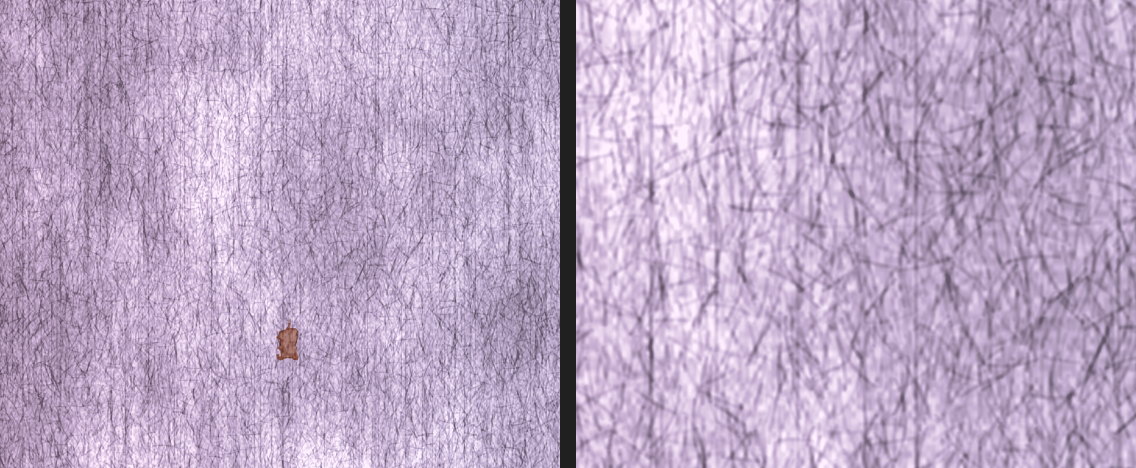
Left, the full canvas; right, a detail of the centre.
Write a WebGL 2 fragment shader that draws this texture.

```glsl
#version 300 es
precision highp float;
// Backlit lilac fibre paper: cloudy pulp, fine upright fibres, hairlines and one brown fleck.

uniform vec2 u_resolution;
out vec4 fragColor;

// Colour ramp, indexed by the red channel of its stops
const vec3 DARK = vec3(0.52, 0.45, 0.55);
const vec3 MID = vec3(0.77, 0.68, 0.82);
const vec3 LIGHT = vec3(0.92, 0.85, 0.94);
const vec3 SIDE_TINT = vec3(-0.012, 0.006, 0.004);

// Tone, in the same units as the ramp
const float BASE_TONE = 0.86;
const float CLOUD_AMOUNT = 0.45;
const float STREAK_AMOUNT = 0.12;
const float GRAIN_AMOUNT = 0.20;
const float FIBRE_AMOUNT = 0.125;
const float HAIRLINE_AMOUNT = 0.13;
const float SIDE_FALLOFF = 0.12;
const float TOP_FALLOFF = 0.025;

// Sizes, in canvas heights
const int FIBRE_LAYERS = 9;
const int LONG_LAYERS = 2;
const vec2 FIBRE_CELL = vec2(0.022, 0.040);
const float FIBRE_WIDTH = 0.0028;
const float FIBRE_BEND = 18.0;
const float HAIRLINE_PITCH = 0.0115;

// Brown fleck
const vec2 FLECK_POS = vec2(0.615, 0.264);
const vec2 FLECK_HALF = vec2(0.020, 0.033);
const vec3 FLECK_BODY = vec3(0.66, 0.47, 0.43);
const vec3 FLECK_RIM = vec3(0.48, 0.25, 0.18);

vec2 hash2(vec2 p) {
    return fract(sin(vec2(dot(p, vec2(127.1, 311.7)), dot(p, vec2(269.5, 183.3)))) * 43758.5453);
}

float noise(vec2 p) {
    vec2 i = floor(p), f = fract(p);
    f = f * f * (3.0 - 2.0 * f);
    float low = mix(hash2(i).x, hash2(i + vec2(1.0, 0.0)).x, f.x);
    float high = mix(hash2(i + vec2(0.0, 1.0)).x, hash2(i + 1.0).x, f.x);
    return mix(low, high, f.y);
}

// Layered noise centred on zero
float clouds(vec2 p) {
    float sum = 0.0, total = 0.0, weight = 1.0;
    for (int i = 0; i < 4; i++) {
        sum += weight * noise(p);
        total += weight;
        weight *= 0.65;
        p = p * 2.03 + 17.7;
    }
    return sum / total - 0.5;
}

// One bent fibre per cell; spread is the largest tilt from upright
float fibreLayer(vec2 p, float scale, float spread, float lengthScale, float seed, float pixel) {
    vec2 cellSize = FIBRE_CELL * scale;
    vec2 grid = p / cellSize + hash2(vec2(seed, 4.7)) * 9.0;
    vec2 home = floor(grid);
    float edge = max(FIBRE_WIDTH, pixel);
    float cover = 0.0;
    for (int y = -1; y <= 1; y++) {
        for (int x = -1; x <= 1; x++) {
            vec2 cell = home + vec2(x, y);
            vec2 key = cell + seed * 13.7;
            vec2 place = hash2(key), turn = hash2(key + 51.3), shape = hash2(key + 97.9);
            float angle = spread * (turn.x + turn.y - 1.0);
            float c = cos(angle), s = sin(angle);
            vec2 q = mat2(c, -s, s, c) * ((grid - cell - place) * cellSize);
            float halfLength = mix(0.012, 0.030, shape.x) * scale * lengthScale;
            q.x += (fract(turn.x * 7.0) - 0.5) * FIBRE_BEND / scale * q.y * q.y;
            float d = length(vec2(q.x, max(abs(q.y) - halfLength, 0.0)));
            cover += mix(0.15, 1.0, shape.y) * (1.0 - smoothstep(0.0, edge, d));
        }
    }
    return cover;
}

// Straight upright lines that fade in and out along their length
float hairlines(vec2 p, float pixel) {
    float column = floor(p.x / HAIRLINE_PITCH);
    float centre = mix(0.25, 0.75, hash2(vec2(column, 8.3)).x);
    float d = abs(p.x / HAIRLINE_PITCH - column - centre) * HAIRLINE_PITCH;
    float strength = smoothstep(0.45, 0.85, noise(vec2(column * 3.0, p.y * 4.0)));
    return strength * (1.0 - smoothstep(0.0, max(FIBRE_WIDTH, pixel), d));
}

// Signed distance to the ragged fleck with its short stem
float fleckDistance(vec2 q) {
    vec2 ragged = q + 0.010 * (vec2(noise(q * 130.0 + 40.0), noise(q * 130.0 + 70.0)) - 0.5);
    vec2 body = abs(ragged) - FLECK_HALF + 0.007;
    float box = length(max(body, 0.0)) + min(max(body.x, body.y), 0.0) - 0.007;
    vec2 stem = abs(ragged - vec2(0.005, 0.036)) - vec2(0.0025, 0.013);
    return min(box, max(stem.x, stem.y));
}

vec3 paperColour(float tone) {
    vec3 lower = mix(DARK, MID, (tone - DARK.r) / (MID.r - DARK.r));
    vec3 upper = mix(MID, LIGHT, (tone - MID.r) / (LIGHT.r - MID.r));
    return tone < MID.r ? lower : upper;
}

void main() {
    vec2 p = gl_FragCoord.xy / u_resolution.y;
    vec2 centred = 2.0 * gl_FragCoord.xy / u_resolution - 1.0;
    float pixel = 1.0 / u_resolution.y;

    // Uneven light, pulp and grain
    float side = centred.x + 0.06;
    float tone = BASE_TONE - SIDE_FALLOFF * (side * side - 0.33) - TOP_FALLOFF * centred.y;
    tone += CLOUD_AMOUNT * clouds(p * vec2(4.2, 3.2) + 3.1);
    tone += STREAK_AMOUNT * (noise(p * vec2(70.0, 1.6)) - 0.5);
    tone += GRAIN_AMOUNT * (noise(p * vec2(300.0, 210.0)) - 0.5);

    // Fibres: mostly upright, every third layer in all directions
    float fibres = 0.0;
    for (int i = 0; i < FIBRE_LAYERS; i++) {
        bool loose = i % 3 == 2;
        fibres += fibreLayer(p, 1.0, loose ? 3.0 : 0.75, loose ? 0.7 : 1.0, float(i) + 1.0, pixel);
    }
    for (int i = 0; i < LONG_LAYERS; i++) {
        fibres += fibreLayer(p, 2.8, 0.7, 1.0, float(i) + 31.0, pixel);
    }
    tone -= FIBRE_AMOUNT * fibres + HAIRLINE_AMOUNT * hairlines(p, pixel);
    vec3 colour = paperColour(clamp(tone, 0.40, 1.0)) + SIDE_TINT * centred.x;

    // Fleck, darker at its rim and foot
    vec2 q = p - FLECK_POS;
    float d = fleckDistance(q);
    float rim = smoothstep(-0.008, 0.0, d) + smoothstep(-0.012, -0.032, q.y) * 0.6;
    rim += 1.2 * (noise(q * 190.0 + 20.0) - 0.5);
    vec3 fleck = mix(FLECK_BODY, FLECK_RIM, clamp(rim, 0.0, 1.0)) + 0.35 * (tone - MID.r);
    colour = mix(colour, fleck, 0.92 * (1.0 - smoothstep(-pixel, pixel, d)));

    fragColor = vec4(clamp(colour, 0.0, 1.0), 1.0);
}
```
